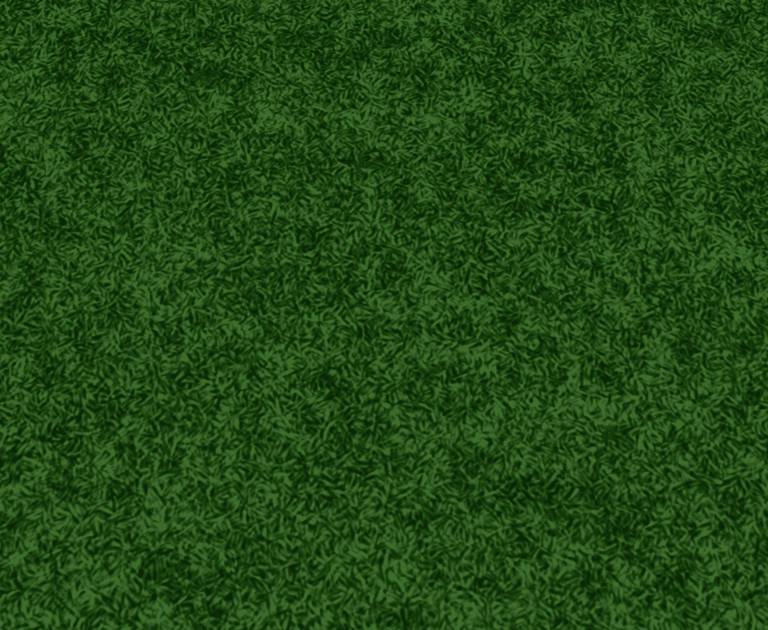
Write a Shadertoy shader that draws this texture.

```glsl
// Dense mown lawn seen at a slant: short fine blades in mixed directions.
// Stretched gradient noise is blended over a fan of angles, clumped, crossed
// by sparse bright blades, then spread evenly over a ramp of greens.

#define BLADE_FREQ 195.0   // blade widths across the canvas
#define BLADE_STRETCH 0.40 // frequency along a blade relative to across
#define FAN_STEP 0.46      // angle between neighbouring directions
#define TUFT_FREQ 46.0     // size of areas sharing one direction
#define CLUMP_FREQ 24.0    // size of light and dark clumps
#define CLUMP_AMOUNT 0.36
#define SLANT 0.27         // how fast the lawn shrinks with height
#define STRAY_FREQ 52.0    // grid of sparse bright blades
#define STRAY_SHARE 0.36
#define STRAY_GAIN 0.85

const int DIRECTIONS = 6;
const float NOISE_DEVIATION = 0.21;

vec2 hash2(vec2 cell) {
    vec3 h = fract(cell.xyx * vec3(0.1031, 0.1030, 0.0973));
    h += dot(h, h.yzx + 33.33);
    return fract((h.xx + h.yz) * h.zy);
}

float cornerSlope(vec2 cell, vec2 offset) {
    float angle = 6.2832 * hash2(cell).x;
    return dot(vec2(cos(angle), sin(angle)), offset);
}

// Gradient noise scaled to a standard deviation of about one
float noise(vec2 p) {
    vec2 i = floor(p), f = p - i;
    vec2 u = f * f * (3.0 - 2.0 * f);
    vec2 e = vec2(1.0, 0.0);
    float low = mix(cornerSlope(i, f), cornerSlope(i + e, f - e), u.x);
    float high = mix(cornerSlope(i + e.yx, f - e.yx),
                     cornerSlope(i + e.xx, f - e.xx), u.x);
    return mix(low, high, u.y) / NOISE_DEVIATION;
}

// Fan of stretched noises; each tuft favours one direction
float blades(vec2 p) {
    float sum = 0.0, power = 0.0;
    for (int i = 0; i < DIRECTIONS; i++) {
        float id = float(i);
        float angle = (id - 0.5 * float(DIRECTIONS - 1)) * FAN_STEP;
        vec2 along = vec2(sin(angle), cos(angle));
        vec2 across = vec2(along.y, -along.x);
        vec2 q = vec2(dot(p, across), dot(p, along) * BLADE_STRETCH);
        float weight = exp(1.5 * noise(p * TUFT_FREQ + 61.7 * id));
        sum += weight * noise(q * BLADE_FREQ + 37.3 * id);
        power += weight * weight;
    }
    return sum * inversesqrt(power);
}

float segmentDistance(vec2 p, vec2 halfAxis) {
    float t = clamp(dot(p, halfAxis) / dot(halfAxis, halfAxis), -1.0, 1.0);
    return length(p - halfAxis * t);
}

// Sparse single blades, one chance per grid cell
float strayBlades(vec2 p, float pixel) {
    vec2 q = p * STRAY_FREQ, home = floor(q);
    float cover = 0.0, blur = pixel * STRAY_FREQ;
    for (int y = -1; y <= 1; y++)
    for (int x = -1; x <= 1; x++) {
        vec2 cell = home + vec2(x, y);
        vec2 place = hash2(cell), kind = hash2(cell + 171.3);
        float angle = (kind.x - 0.5) * 2.6;
        vec2 halfAxis = vec2(sin(angle), cos(angle)) * mix(0.2, 0.55, place.x);
        float d = segmentDistance(q - cell - place, halfAxis);
        float blade = 1.0 - smoothstep(0.02, 0.07 + blur, d);
        cover = max(cover, blade * step(kind.y, STRAY_SHARE));
    }
    return cover;
}

// Greens ordered from shade to tip; steps sit at the cumulative shares
vec3 grassRamp(float t) {
    vec3 c = vec3(0.04, 0.15, 0.02);
    c = mix(c, vec3(0.07, 0.22, 0.04), smoothstep(0.01, 0.15, t));
    c = mix(c, vec3(0.11, 0.27, 0.06), smoothstep(0.18, 0.42, t));
    c = mix(c, vec3(0.15, 0.34, 0.09), smoothstep(0.48, 0.68, t));
    c = mix(c, vec3(0.20, 0.35, 0.15), smoothstep(0.68, 0.82, t));
    return mix(c, vec3(0.23, 0.43, 0.16), smoothstep(0.83, 0.97, t));
}

void mainImage(out vec4 fragColor, in vec2 fragCoord) {
    // Ground position in canvas widths, shrinking upward
    vec2 uv = fragCoord / iResolution.x;
    float shrink = 1.0 / (1.0 - SLANT * uv.y);
    vec2 ground = vec2(uv.x - 0.5, uv.y) * shrink + 1.0;
    float pixel = shrink / iResolution.x;

    // Blades plus clumps and broad patches, kept at unit deviation
    float clumps = noise(ground * CLUMP_FREQ) + 0.5 * noise(ground * 8.0 + 19.0);
    float tone = blades(ground) + CLUMP_AMOUNT * clumps;
    tone /= sqrt(1.0 + 1.25 * CLUMP_AMOUNT * CLUMP_AMOUNT);
    tone += STRAY_GAIN * strayBlades(ground, pixel) - 0.05;
    tone += 0.15 * (0.5 - fragCoord.y / iResolution.y);

    // Logistic curve turns the bell-shaped tone into an even spread
    float rank = 1.0 / (1.0 + exp(-1.7 * tone));
    fragColor = vec4(grassRamp(rank), 1.0);
}
```
